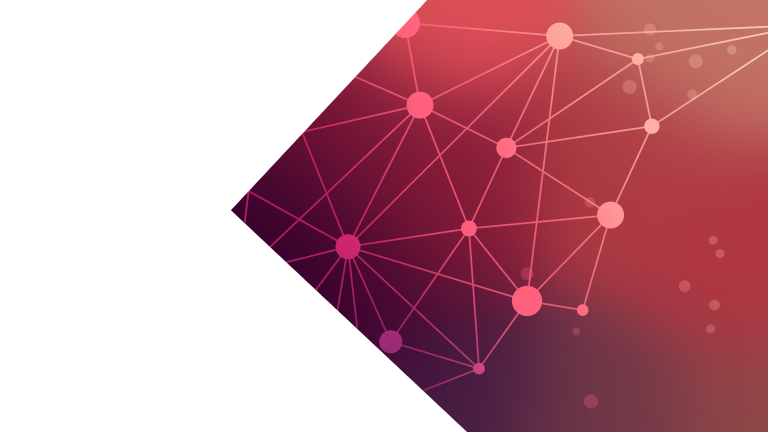
Write a Shadertoy shader that draws this background.

```glsl
// Draws a white page with a red wedge on its right, crossed by a glowing node network.

// Layout is in units of one ninth of the canvas height (16 x 9 canvas).
const float CANVAS_HEIGHT = 9.0;
const vec2 WEDGE_TIP = vec2(4.81, 4.62);
const vec2 WEDGE_TOP = vec2(8.90, 9.0);
const vec2 WEDGE_BOTTOM = vec2(9.73, 0.0);
const float LINE_HALF_WIDTH = 0.018;
const float LINE_OPACITY = 0.82;
const float BLEND_AREA = 3.6;

const vec3 PAGE = vec3(1.0);
const vec3 VIOLET = vec3(0.60, 0.16, 0.46);
const vec3 MAGENTA = vec3(0.80, 0.14, 0.42);
const vec3 PINK = vec3(1.0, 0.38, 0.49);
const vec3 PEACH = vec3(1.0, 0.69, 0.63);
const vec3 CREAM = vec3(1.0, 0.88, 0.77);

// Scattered faint dots: a dense band above, a sparse field below.
const int DOT_COUNT = 16;
const int DENSE_DOTS = 7;
const vec4 DENSE_BOX = vec4(12.8, 6.9, 15.9, 8.5);
const vec4 SPARSE_BOX = vec4(10.6, 0.1, 15.9, 5.0);
const float DOT_OPACITY = 0.28;

// Network nodes: centre and radius. Bit j of LINKS[i] joins node i to node j.
const int NODE_COUNT = 14;
const vec3 NODES[14] = vec3[14](
    vec3(8.44, 8.52, 0.31), vec3(11.66, 8.25, 0.28), vec3(13.29, 7.77, 0.125),
    vec3(8.75, 6.81, 0.28), vec3(10.55, 5.92, 0.21), vec3(13.58, 6.37, 0.16),
    vec3(12.72, 4.52, 0.28), vec3(9.77, 4.24, 0.165), vec3(7.25, 3.86, 0.26),
    vec3(10.98, 2.73, 0.315), vec3(12.14, 2.54, 0.12), vec3(8.14, 1.88, 0.24),
    vec3(9.98, 1.32, 0.12), vec3(16.81, 8.48, 0.0));
const int LINKS[14] = int[14](10, 8988, 8240, 400, 224, 8256, 1664,
                              6912, 6656, 5120, 0, 4096, 0, 0);

// Loose threads: far end and the index of the node they start from.
const int THREAD_COUNT = 10;
const vec3 THREADS[10] = vec3[10](
    vec3(6.29, 6.25, 3), vec3(6.29, 6.25, 8), vec3(7.40, 7.40, 3),
    vec3(5.60, 3.83, 3), vec3(5.18, 5.02, 8), vec3(5.98, 3.54, 8),
    vec3(6.58, 2.96, 8), vec3(7.03, 2.52, 8), vec3(7.44, 2.17, 8),
    vec3(8.78, 0.85, 12));
const vec2 TIP_THREAD_END = vec2(5.10, 4.38);

// Backdrop colours and the places where each is strongest.
const int TINT_COUNT = 11;
const vec2 TINT_PLACES[11] = vec2[11](
    vec2(9.0, 9.0), vec2(15.0, 8.2), vec2(13.0, 5.3), vec2(15.6, 3.6),
    vec2(9.2, 4.8), vec2(5.5, 4.4), vec2(9.5, 0.5), vec2(12.5, 0.2),
    vec2(16.0, 0.0), vec2(6.8, 6.3), vec2(7.4, 2.8));
const vec3 TINTS[11] = vec3[11](
    vec3(0.87, 0.31, 0.34), vec3(0.76, 0.45, 0.40), vec3(0.68, 0.23, 0.26),
    vec3(0.69, 0.21, 0.26), vec3(0.53, 0.11, 0.22), vec3(0.18, 0.0, 0.17),
    vec3(0.27, 0.11, 0.26), vec3(0.44, 0.22, 0.28), vec3(0.56, 0.28, 0.28),
    vec3(0.47, 0.08, 0.21), vec3(0.23, 0.01, 0.18));

float hash(float n) {
    return fract(sin(n * 12.9898) * 43758.5453);
}

float coverage(float dist, float pixel) {
    return clamp(0.5 - dist / pixel, 0.0, 1.0);
}

float segmentDistance(vec2 p, vec2 a, vec2 b) {
    vec2 pa = p - a, ba = b - a;
    return length(pa - ba * clamp(dot(pa, ba) / dot(ba, ba), 0.0, 1.0));
}

// Signed distance to the line a-b, positive on its left side.
float sideDistance(vec2 p, vec2 a, vec2 b) {
    vec2 along = normalize(b - a);
    return dot(p - a, vec2(-along.y, along.x));
}

vec3 backdrop(vec2 p) {
    vec4 sum = vec4(0.0);
    for (int i = 0; i < TINT_COUNT; i++) {
        vec2 offset = p - TINT_PLACES[i];
        sum += vec4(TINTS[i], 1.0) * exp(-dot(offset, offset) / BLEND_AREA);
    }
    return sum.rgb / sum.a;
}

// Network colour warms from violet at lower left to cream at upper right.
vec3 networkColor(vec2 p) {
    float warmth = p.x + 0.5 * p.y;
    vec3 color = mix(VIOLET, MAGENTA, smoothstep(1.5, 4.0, p.y));
    color = mix(color, PINK, smoothstep(8.8, 12.4, warmth));
    color = mix(color, PEACH, smoothstep(12.4, 16.8, warmth));
    return mix(color, CREAM, smoothstep(17.0, 20.0, warmth));
}

void mainImage(out vec4 fragColor, in vec2 fragCoord) {
    float pixel = CANVAS_HEIGHT / iResolution.y;
    vec2 p = fragCoord * pixel;
    vec3 color = backdrop(p);
    vec3 glow = networkColor(p);

    // Faint scattered dots
    for (int i = 0; i < DOT_COUNT; i++) {
        float seed = float(i) + 1.0;
        vec4 box = i < DENSE_DOTS ? DENSE_BOX : SPARSE_BOX;
        vec2 center = mix(box.xy, box.zw, vec2(hash(seed), hash(seed + 31.0)));
        float radius = mix(0.07, 0.15, hash(seed + 67.0));
        color = mix(color, glow, DOT_OPACITY * coverage(length(p - center) - radius, pixel));
    }

    // Distances to the nearest line and node
    float lineDist = segmentDistance(p, THREADS[4].xy, TIP_THREAD_END);
    float nodeDist = 1e3;
    for (int i = 0; i < NODE_COUNT; i++) {
        nodeDist = min(nodeDist, length(p - NODES[i].xy) - NODES[i].z);
        for (int j = i + 1; j < NODE_COUNT; j++)
            if (((LINKS[i] >> j) & 1) == 1)
                lineDist = min(lineDist, segmentDistance(p, NODES[i].xy, NODES[j].xy));
    }
    for (int i = 0; i < THREAD_COUNT; i++)
        lineDist = min(lineDist, segmentDistance(p, NODES[int(THREADS[i].z)].xy, THREADS[i].xy));
    color = mix(color, glow, LINE_OPACITY * coverage(lineDist - LINE_HALF_WIDTH, pixel));
    color = mix(color, glow, coverage(nodeDist, pixel));

    // White page outside the wedge
    float wedgeDist = max(sideDistance(p, WEDGE_TIP, WEDGE_TOP),
                          sideDistance(p, WEDGE_BOTTOM, WEDGE_TIP));
    fragColor = vec4(mix(PAGE, color, coverage(wedgeDist, pixel)), 1.0);
}
```
